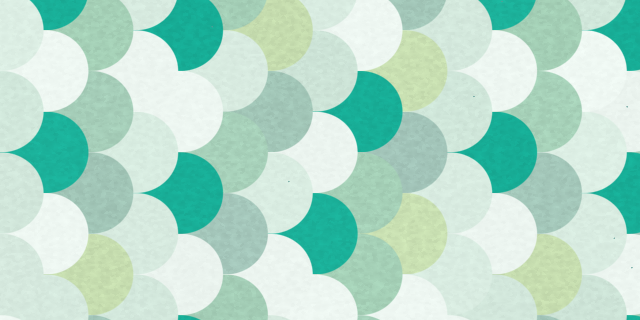
Give the GLSL for this pattern, as a WebGL 2 fragment shader.

```glsl
#version 300 es
precision highp float;

#define COLUMN_STEP 0.1402
#define FIRST_TIP 0.1362
#define ROW_STEP 0.1272
#define TOP_ROW 0.0945
#define SCALE_WIDTH 0.1325
#define EDGE_PIXELS 0.8
#define TINT_VARIATION 0.022
#define MOTTLE 0.055
#define GRAIN 0.045
#define SPECK_RADIUS 0.022

uniform vec2 u_resolution;
out vec4 fragColor;

const vec3 TEAL  = vec3(0.10, 0.69, 0.60);
const vec3 LIME  = vec3(0.78, 0.87, 0.69);
const vec3 SAGE  = vec3(0.65, 0.82, 0.72);
const vec3 SLATE = vec3(0.64, 0.77, 0.73);
const vec3 MINT  = vec3(0.81, 0.90, 0.85);
const vec3 PEARL = vec3(0.86, 0.93, 0.89);
const vec3 WHITE = vec3(0.93, 0.965, 0.945);
const vec3 SPECK = vec3(0.36, 0.60, 0.58);

float hash(vec2 p) {
    vec3 q = fract(p.xyx * vec3(0.1031, 0.1030, 0.0973));
    q += dot(q, q.yzx + 33.33);
    return fract((q.x + q.y) * q.z);
}

// Cellular noise: distance to the nearest point, and that cell's random id
vec2 cellular(vec2 p) {
    vec2 base = floor(p);
    vec2 nearest = vec2(9.0, 0.0);
    for (int y = -1; y <= 1; y++) {
        for (int x = -1; x <= 1; x++) {
            vec2 cell = base + vec2(x, y);
            vec2 site = cell + vec2(hash(cell + 17.3), hash(cell + 71.9));
            float d = length(p - site);
            if (d < nearest.x) nearest = vec2(d, hash(cell + 5.1));
        }
    }
    return nearest;
}

// Colour of one scale: a slanted phase spreads the palette evenly
vec3 scaleColor(vec2 id) {
    float phase = fract(0.1 * id.x - 0.262 * id.y - 0.273);
    float chance = hash(id + 40.0);
    vec3 color = mix(MINT, PEARL, chance);
    if (phase < 0.13) color = TEAL;
    else if (phase > 0.30 && phase < 0.38) color = LIME;
    else if (phase > 0.38 && phase < 0.50) color = mix(SAGE, SLATE, 0.3 * chance);
    else if (phase > 0.50 && phase < 0.66) color = WHITE;
    else if (phase > 0.74 && phase < 0.80) color = WHITE;
    else if (phase > 0.80 && phase < 0.92) color = mix(SLATE, SAGE, 0.3 * chance);
    else if (phase > 0.92 && phase < 0.96) color = SAGE;
    return color + TINT_VARIATION * (hash(id + 90.0) - 0.5);
}

// Signed distance to a scale with a round right end and an open left end
float scaleDistance(vec2 q) {
    vec2 unit = vec2(max(q.x, 0.0) / SCALE_WIDTH, q.y / ROW_STEP);
    return (length(unit) - 1.0) * ROW_STEP;
}

vec3 overlappingScales(vec2 p) {
    float edge = EDGE_PIXELS / u_resolution.y;
    float row = (1.0 - p.y - TOP_ROW) / ROW_STEP;
    float firstColumn = ceil((p.x - FIRST_TIP) / COLUMN_STEP);
    vec3 color = MINT;
    // Right to left, so each column covers the one after it
    for (int i = 3; i >= -1; i--) {
        float column = firstColumn + float(i);
        float parity = mod(column, 2.0);
        float scaleRow = 2.0 * floor((row - parity) * 0.5 + 0.5) + parity;
        float centerX = FIRST_TIP + column * COLUMN_STEP - SCALE_WIDTH;
        float d = scaleDistance(vec2(p.x - centerX, (row - scaleRow) * ROW_STEP));
        float cover = 1.0 - smoothstep(-edge, edge, d);
        color = mix(color, scaleColor(vec2(column, scaleRow)), cover);
    }
    return color;
}

// Paper wear: soft mottling, fine grain and a few dark specks
vec3 paper(vec3 color, vec2 p) {
    float mottle = cellular(p * vec2(34.0, 48.0)).x - 0.5;
    vec2 fibre = cellular(p * vec2(85.0, 120.0) + 31.0);
    float lightness = dot(color, vec3(0.333));
    float strength = mix(1.0, 0.4, smoothstep(0.75, 0.95, lightness));
    color *= 1.0 + strength * (MOTTLE * mottle + GRAIN * (fibre.y - 0.5));
    vec2 speck = cellular(p * 6.0 + 12.0);
    float spot = 1.0 - smoothstep(0.4 * SPECK_RADIUS, SPECK_RADIUS, speck.x);
    return mix(color, SPECK, 0.7 * spot * step(0.9, speck.y));
}

void main() {
    vec2 p = gl_FragCoord.xy / u_resolution.y;
    vec3 color = paper(overlappingScales(p), p);
    fragColor = vec4(clamp(color, 0.0, 1.0), 1.0);
}
```
